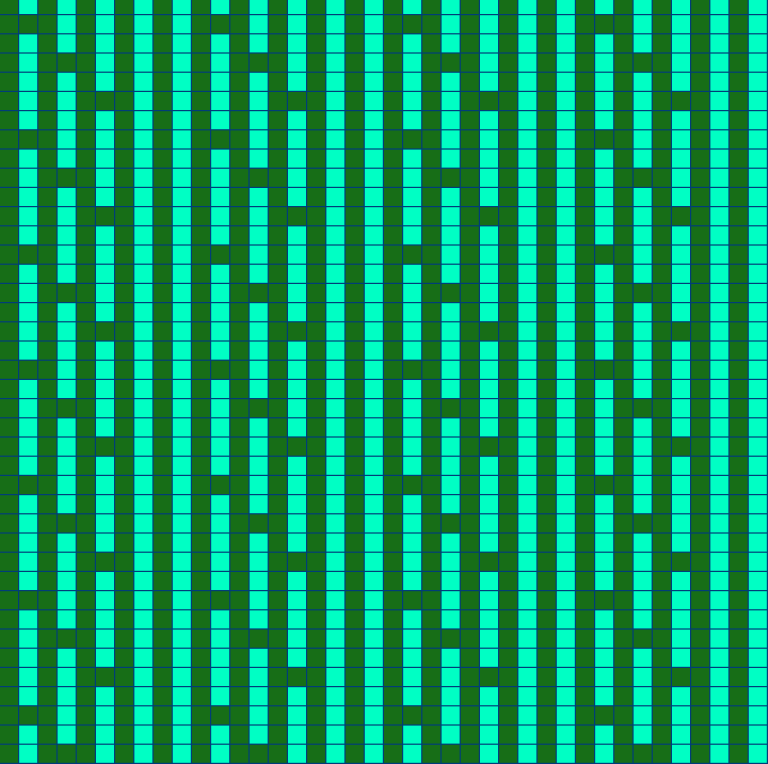
Write a Shadertoy shader that draws this pattern.

```glsl
// Green and turquoise column stripes on a thin blue grid, with stepped green gaps in the turquoise.

const vec3 GREEN = vec3(0.09, 0.43, 0.09);
const vec3 TURQUOISE = vec3(0.0, 1.0, 0.77);
const vec3 GRID_BLUE = vec3(0.0, 0.24, 0.47);

// Colour of one square cell, by column and row
vec3 cellColor(vec2 cell) {
    if (mod(cell.x, 2.0) < 0.5) return GREEN;

    // Three of every five turquoise stripes have a gap each sixth row,
    // two rows lower from one stripe to the next
    float stripe = mod(floor(cell.x / 2.0), 5.0);
    bool gap = stripe < 2.5 && mod(cell.y + 2.0 * stripe - 2.0, 6.0) < 0.5;
    return gap ? GREEN : TURQUOISE;
}

// Cell fill with a grid line along its right and bottom sides
vec3 gridColor(vec2 p) {
    vec2 local = fract(p);
    bool onLine = local.x > 1.0 - 0.0625 || local.y < 0.0625;
    return onLine ? GRID_BLUE : cellColor(floor(p));
}

void mainImage(out vec4 fragColor, in vec2 fragCoord) {
    float cellsPerPixel = 40.0 / iResolution.x;

    // Average a 5 x 5 set of samples over the pixel to smooth the edges
    vec3 sum = vec3(0.0);
    for (int j = -2; j <= 2; j++) {
        for (int i = -2; i <= 2; i++) {
            vec2 offset = vec2(i, j) / 5.0;
            sum += gridColor((fragCoord + offset) * cellsPerPixel);
        }
    }
    fragColor = vec4(sum / 25.0, 1.0);
}
```
